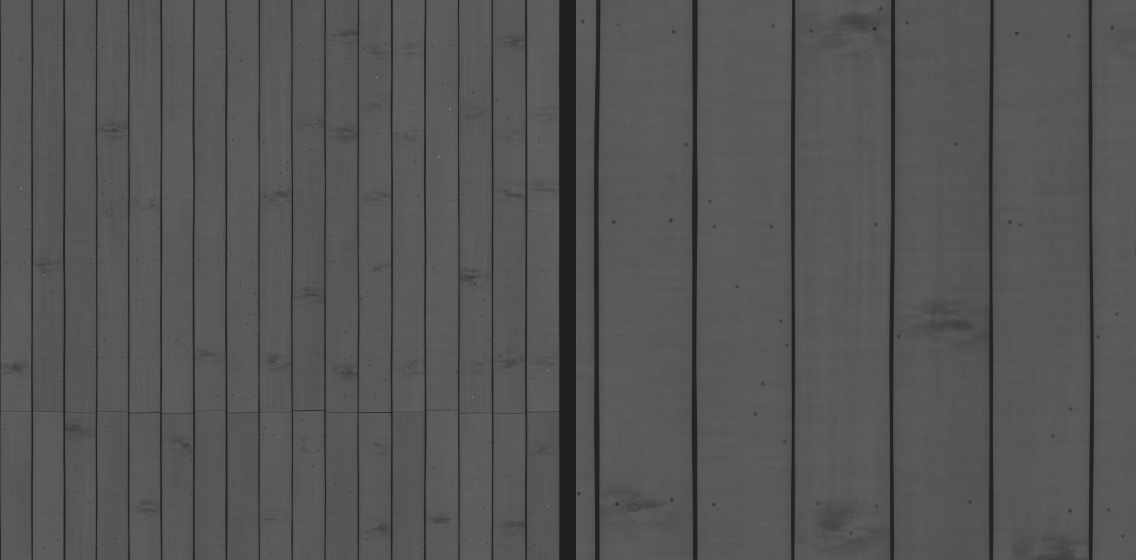
Left, the full canvas; right, a detail of the centre.
This texture is drawn by a WebGL 2 fragment shader. Its source:

```glsl
#version 300 es
precision highp float;
// Grey painted timber wall: seventeen upright boards with one butt joint, nails and knots.
uniform vec2 u_resolution;
out vec4 fragColor;

const float BOARDS = 17.0;

float hash(vec2 p) {
    vec3 q = fract(vec3(p.xyx) * 0.1031);
    q += dot(q, q.yzx + 33.33);
    return fract((q.x + q.y) * q.z);
}

float noise(vec2 p) {
    vec2 i = floor(p), f = fract(p);
    f = f * f * (3.0 - 2.0 * f);
    return mix(mix(hash(i), hash(i + vec2(1, 0)), f.x),
               mix(hash(i + vec2(0, 1)), hash(i + vec2(1, 1)), f.x), f.y);
}

float fbm(vec2 p) {
    float sum = 0.0, weight = 0.5;
    for (int i = 0; i < 4; i++) {
        sum += weight * noise(p);
        p = p * 2.03 + 17.3;
        weight *= 0.5;
    }
    return sum / 0.9375;
}

// Soft-edged stroke of the given half width around distance zero
float stroke(float d, float halfWidth, float aa) {
    return 1.0 - smoothstep(halfWidth - aa, halfWidth + aa, abs(d));
}

// x: dark stain, y: ringed core, z: bend of the grain
vec3 knot(vec2 p, float board) {
    float row = floor(p.y * 7.0);
    vec2 id = vec2(board + 5.0, row + 71.0);
    float present = step(hash(id), 0.25 + 0.3 * smoothstep(0.5, 0.75, p.x));
    vec2 center = vec2((board + 0.3 + 0.45 * hash(id + 9.1)) / BOARDS,
                       (row + 0.3 + 0.4 * hash(id + 4.7)) / 7.0);
    vec2 d = p - center;
    float strength = present * (0.35 + 0.65 * hash(id + 2.3));
    float halo = exp(-dot(d / vec2(0.026, 0.014), d / vec2(0.026, 0.014)));
    float streaks = smoothstep(0.25, 0.75, fbm(p * vec2(65.0, 180.0) + row));
    float size = mix(0.003, 0.008, hash(id + 6.5));
    float r = length(d * vec2(1.0, 1.6)) + 0.003 * (noise(p * 220.0) - 0.5);
    float core = stroke(r - size, 0.0008, 0.0011) + 0.35 * (1.0 - smoothstep(0.0, size, r));
    return vec3(halo * streaks, core * step(0.5, hash(id + 8.2)), halo) * strength;
}

// Pairs of nail heads on the hidden rails
float nails(vec2 p, float board, float across, float aa) {
    float rails[5] = float[5](0.03, 0.367, 0.534, 0.648, 0.915);
    float side = step(0.5, across), mark = 0.0;
    for (int i = 0; i < 5; i++) {
        vec2 id = vec2(board * 2.0 + side, float(i) * 13.0 + 3.0);
        vec2 nail = vec2((board + mix(0.2, 0.8, side) + 0.12 * (hash(id) - 0.5)) / BOARDS,
                         rails[i] + 0.012 * (hash(id + 5.0) - 0.5));
        float dotMask = 1.0 - smoothstep(0.001 - aa, 0.0012 + aa, length(p - nail));
        mark += dotMask * step(0.2, hash(id + 11.0)) * (0.4 + 0.6 * hash(id + 21.0));
    }
    return mark;
}

void main() {
    vec2 uv = gl_FragCoord.xy / u_resolution;
    float aa = 0.7 / min(u_resolution.x, u_resolution.y);

    // Boards, slightly uneven in width and edge
    vec2 p = uv;
    p.x += 0.0078 * sin(3.14159 * uv.x);
    p.x += 0.0012 * (noise(vec2(floor(p.x * BOARDS + 0.5) * 7.0, uv.y * 9.0)) - 0.5);
    float board = clamp(floor(p.x * BOARDS), 0.0, BOARDS - 1.0);
    float across = p.x * BOARDS - board;
    float seam = floor(p.x * BOARDS + 0.5);
    float seamDist = p.x - seam / BOARDS;

    // Butt joint: stepped and tilted from board to board
    float jointY = 0.264 + 0.007 * (hash(vec2(board, 40.0)) - 0.5)
                 + 0.003 * (across - 0.5) * (hash(vec2(board, 43.0)) - 0.5);
    float jointDist = uv.y - jointY;
    float piece = board + 31.0 * step(jointDist, 0.0);

    // Paint tone, weathering, upright grain and fine saw marks
    vec3 k = knot(p, board);
    vec2 g = vec2(p.x + 0.006 * k.z + 0.004 * noise(vec2(piece, p.y * 6.0)), p.y + piece * 3.7);
    float tone = 0.349 + 0.026 * (hash(vec2(piece, 3.0)) - 0.5);
    tone += 0.035 * (fbm(g * vec2(28.0, 5.0)) - 0.5);
    float grainAmount = 0.012 + 0.03 * pow(hash(vec2(piece, 8.0)), 3.0);
    tone += grainAmount * (fbm(g * vec2(260.0, 9.0)) - 0.5);
    tone += 0.012 * (noise(g * vec2(35.0, 330.0)) - 0.5);
    tone += 0.012 * (noise(p * 420.0) - 0.5);

    // Knots, stray specks and nails
    tone -= 0.095 * k.x + 0.06 * k.y;
    vec2 cell = floor(p * 70.0);
    vec2 speckAt = (cell + 0.25 + 0.5 * vec2(hash(cell + 2.0), hash(cell + 6.0))) / 70.0;
    float speck = 1.0 - smoothstep(0.0006, 0.0012 + aa, length(p - speckAt));
    float pick = hash(cell + 15.0);
    tone += speck * (0.14 * step(0.997, pick) - 0.08 * step(pick, 0.025));
    tone -= 0.13 * nails(p, board, across, aa);

    // Joint line, then shaded seams between the boards
    float jointDark = 0.05 + 0.13 * pow(hash(vec2(board, 52.0)), 3.0);
    tone -= jointDark * stroke(jointDist, 0.0009, aa);
    tone += 0.015 * stroke(jointDist + 0.0025, 0.0008, aa);
    tone -= 0.05 * exp(-abs(seamDist) / 0.0022);
    float seamWidth = 0.0009 + 0.0006 * hash(vec2(seam, 61.0))
                    + 0.0005 * (noise(vec2(seam * 5.0, uv.y * 22.0)) - 0.5);
    tone = mix(tone, 0.13, 0.95 * stroke(seamDist, seamWidth, aa));

    fragColor = vec4(vec3(clamp(tone, 0.0, 1.0)), 1.0);
}
```
